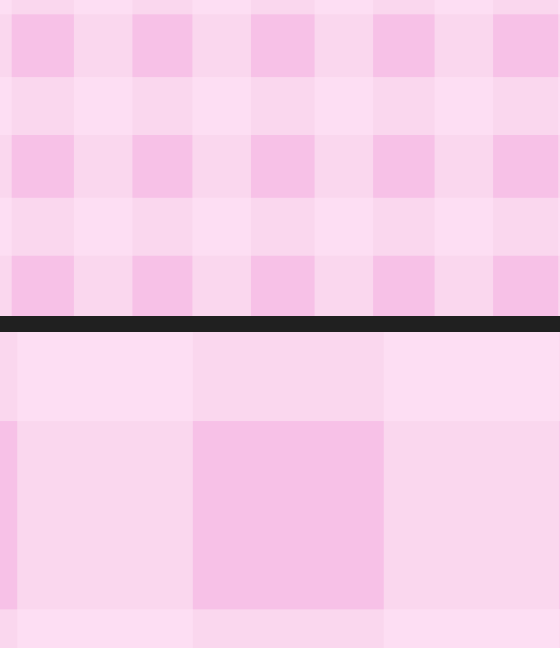
Top: the whole. Bottom: its middle third, enlarged.
Reproduce this pattern procedurally as a Shadertoy shader.

```glsl
#define PERIOD 0.382          // band spacing, in canvas heights
#define FIRST_COLUMN 0.1343   // centre of the leftmost column
#define FIRST_ROW 0.0914      // centre of the lowest row
#define COLUMN_HALF 0.0984    // half width of the first column
#define ROW_HALF 0.0993       // half height of every row
#define DRIFT 0.00116         // unevenness of the woven columns
#define LIGHT vec3(0.992, 0.871, 0.951)
#define MIDDLE vec3(0.980, 0.843, 0.933)
#define DARK vec3(0.969, 0.755, 0.906)

// Antialiased coverage of a band around zero
float bandCoverage(float offset, float halfWidth, float pixel) {
    return clamp((halfWidth - abs(offset)) / pixel + 0.5, 0.0, 1.0);
}

// Columns bow slightly about the middle one and alternate in width
float columnCoverage(float x, float pixel) {
    float index = floor((x - FIRST_COLUMN) / PERIOD + 0.5);
    float bow = DRIFT * ((index - 2.0) * (index - 2.0) - 3.0);
    float widening = DRIFT * (index - 4.0 * mod(index, 2.0));
    float centre = FIRST_COLUMN + index * PERIOD + bow;
    return bandCoverage(x - centre, COLUMN_HALF + widening, pixel);
}

// Rows are evenly spaced
float rowCoverage(float y, float pixel) {
    float index = floor((y - FIRST_ROW) / PERIOD + 0.5);
    return bandCoverage(y - FIRST_ROW - index * PERIOD, ROW_HALF, pixel);
}

void mainImage(out vec4 fragColor, in vec2 fragCoord) {
    float pixel = 1.0 / iResolution.y;
    vec2 p = fragCoord * pixel;
    float column = columnCoverage(p.x, pixel);
    float row = rowCoverage(p.y, pixel);

    // Single bands tint the cloth; crossings are darkest
    vec3 oneBand = mix(LIGHT, MIDDLE, max(column, row));
    fragColor = vec4(mix(oneBand, DARK, column * row), 1.0);
}
```
